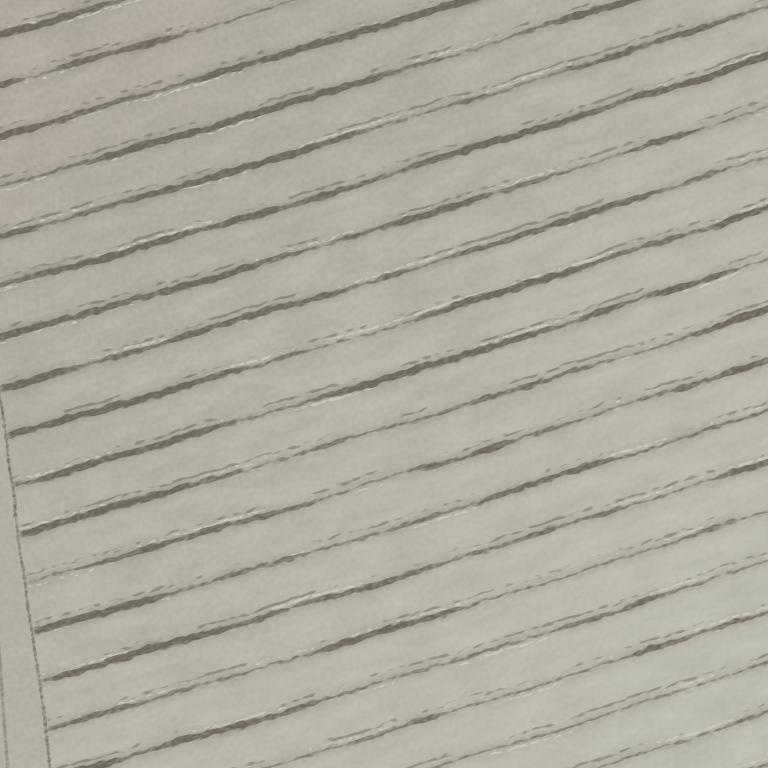
A WebGL 1 fragment shader for this texture:

```glsl
precision highp float;
// Pale ploughed field seen from above: slanting ragged furrows and a track at the left.

uniform vec2 u_resolution;

const vec3 SOIL_WARM = vec3(0.688, 0.662, 0.622);
const vec3 SOIL_PALE = vec3(0.742, 0.742, 0.688);
const vec3 FURROW_DARK = vec3(0.435, 0.412, 0.365);
const vec3 RIDGE_LIGHT = vec3(0.825, 0.815, 0.770);
const vec3 TRACK_COLOR = vec3(0.700, 0.685, 0.640);

const float ROW_SPACING = 0.0658;   // vertical distance between furrows
const float ROW_OFFSET = 0.034;     // height of a furrow at the left side
const float ROW_SLOPE = 0.275;
const float ROW_BEND = 0.025;
const float ROW_COSINE = 0.96;      // vertical gap to perpendicular distance
const float THIN_WIDTH = 0.0012;
const float THICK_WIDTH = 0.0046;
const float RIDGE_SHIFT = 0.0062;
const float SECOND_SHIFT = 0.0105;
const float MOTTLE = 0.032;
const float GRAIN = 0.030;

float hash(vec2 p) {
  vec3 q = fract(vec3(p.xyx) * 0.1031);
  q += dot(q, q.yzx + 33.33);
  return fract((q.x + q.y) * q.z);
}

float cornerSlope(vec2 cell, vec2 offset) {
  float angle = 6.2832 * hash(cell);
  return dot(vec2(cos(angle), sin(angle)), offset);
}

// Gradient noise, roughly -0.7 to 0.7
float noise(vec2 p) {
  vec2 i = floor(p);
  vec2 f = p - i;
  vec2 u = f * f * f * (f * (f * 6.0 - 15.0) + 10.0);
  float low = mix(cornerSlope(i, f),
                  cornerSlope(i + vec2(1.0, 0.0), f - vec2(1.0, 0.0)), u.x);
  float high = mix(cornerSlope(i + vec2(0.0, 1.0), f - vec2(0.0, 1.0)),
                   cornerSlope(i + vec2(1.0, 1.0), f - vec2(1.0, 1.0)), u.x);
  return mix(low, high, u.y);
}

float fbm(vec2 p) {
  float sum = 0.0;
  float gain = 1.0;
  for (int octave = 0; octave < 3; octave++) {
    sum += gain * noise(p);
    p = p * 2.03 + 19.7;
    gain *= 0.55;
  }
  return sum;
}

// Soft-edged stripe around zero distance
float stripe(float dist, float halfWidth, float blur) {
  return 1.0 - smoothstep(halfWidth - blur, halfWidth + blur, abs(dist));
}

void main() {
  vec2 uv = gl_FragCoord.xy / u_resolution;
  float blur = max(0.0013, 0.8 / u_resolution.y);

  // Bare soil with broad tint, mottling along the rows and fine grain
  float lineHeight = uv.y - uv.x * (ROW_SLOPE + ROW_BEND * uv.x);
  vec2 field = vec2(uv.x, lineHeight);
  float paleness = smoothstep(-0.1, 1.1, 0.5 + 0.5 * (uv.x - uv.y) + 0.12 * noise(uv * 3.0));
  vec3 soil = mix(SOIL_WARM, SOIL_PALE, paleness);
  soil += MOTTLE * fbm(field * vec2(14.0, 38.0));
  float grain = noise(uv * 150.0 + 7.3);
  soil += GRAIN * grain * (0.5 + 0.5 * (1.0 - paleness));
  vec3 color = soil;

  // Position relative to the nearest furrow, with a ragged centre line
  float rowPos = (lineHeight - ROW_OFFSET) / ROW_SPACING;
  float row = floor(rowPos + 0.5);
  float dist = (rowPos - row) * ROW_SPACING * ROW_COSINE;
  float seed = row * 7.37 + 40.0;
  dist += 0.0045 * noise(vec2(uv.x * 9.0, seed)) + 0.0020 * noise(vec2(uv.x * 55.0, seed + 3.1));
  float ragged = noise(field * vec2(75.0, 210.0) + 5.0);
  float crumbs = noise(field * vec2(130.0, 240.0) + 31.0);

  // Dark strength swells and fades along each furrow
  float swell = noise(vec2(uv.x * 4.5, seed + 11.3)) + 0.6 * noise(vec2(uv.x * 17.0, seed + 23.7));
  float hump = (uv.x - 0.30) / 0.20;
  swell += 0.20 * exp(-hump * hump) - 0.22 * (paleness - 0.5);
  float strength = smoothstep(-0.30, 0.45, swell);
  float halfWidth = mix(THIN_WIDTH, THICK_WIDTH, strength) + 0.0032 * ragged;

  // Soft shade, main furrow, and a broken second line above it
  float shade = exp(-dist * dist / 0.00007) * (0.15 + 0.13 * strength + 0.20 * crumbs);
  float furrow = stripe(dist, halfWidth, blur) * clamp(0.52 + 0.42 * strength + 0.5 * crumbs, 0.0, 1.0);
  float broken = smoothstep(-0.05, 0.35, noise(vec2(uv.x * 12.0, seed + 5.9)) + 0.8 * ragged);
  float second = 0.50 * broken * stripe(dist - SECOND_SHIFT, 0.0015 + 0.002 * ragged, blur);

  // Pale crumbling ridge, changing sides along the row
  float side = mix(-1.0, 1.0, smoothstep(-0.15, 0.0, noise(vec2(uv.x * 2.5, seed + 61.3))));
  float flecks = smoothstep(0.0, 0.45, noise(vec2(uv.x * 8.0, seed + 77.1)) + 0.9 * crumbs);
  float ridge = flecks * stripe(dist - side * RIDGE_SHIFT, 0.0018 + 0.002 * ragged, blur);

  // The track cuts the furrows off at its right edge
  float trackEdge = 0.066 - 0.138 * uv.y + 0.003 * noise(vec2(uv.y * 22.0, 3.4));
  float fromEdge = uv.x - trackEdge;
  float inField = smoothstep(-blur, 0.008, fromEdge);
  color = mix(color, FURROW_DARK, clamp(shade + second, 0.0, 1.0) * inField);
  color = mix(color, RIDGE_LIGHT, 0.75 * ridge * inField);
  color = mix(color, FURROW_DARK, furrow * inField);

  float onTrack = 1.0 - smoothstep(-blur, blur, fromEdge);
  color = mix(color, TRACK_COLOR + GRAIN * grain, 0.75 * onTrack);
  float farEdge = uv.x - (0.010 - 0.075 * uv.y);
  float rut = stripe(fromEdge, 0.0018 + 0.002 * ragged, blur) + 0.7 * stripe(farEdge, 0.0022, blur);
  color = mix(color, FURROW_DARK, clamp(rut * (0.55 + 0.7 * crumbs), 0.0, 1.0));

  gl_FragColor = vec4(clamp(color, 0.0, 1.0), 1.0);
}
```
